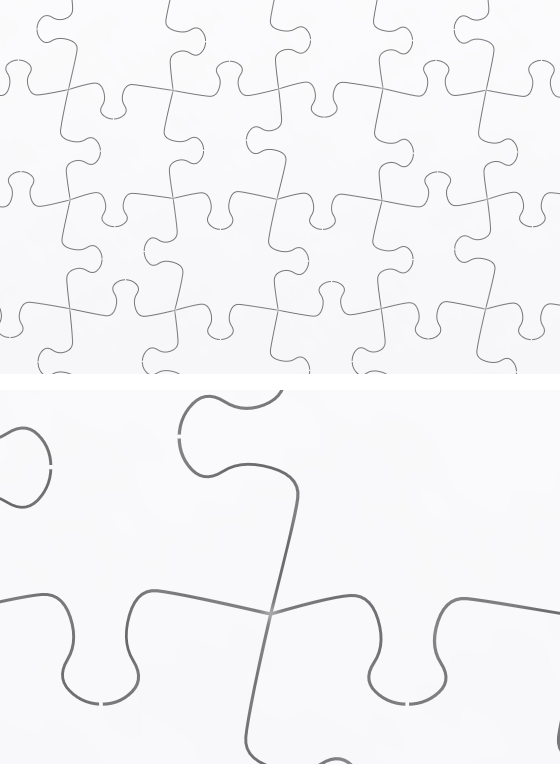
Top: the whole. Bottom: its middle third, enlarged.
Write a Shadertoy shader that draws this pattern.

```glsl
const vec2 CELL = vec2(0.2787, 0.2943);
const vec2 GRID_ORIGIN = vec2(-0.093, -0.122);
const int CURVE_STEPS = 7;

// One bit per column: 1 turns the tab up (rows) or right (columns).
const int TABS_UP[5] = int[5](0, 10, 17, 53, 63);
const int TABS_RIGHT[5] = int[5](104, 90, 118, 92, 0);

float hash(vec2 p) {
    return fract(sin(dot(p, vec2(127.1, 311.7))) * 4375.85);
}

float layeredSines(vec2 p) {
    return 0.5 * sin(p.x + 1.7 * sin(p.y * 0.8))
         + 0.3 * sin(p.y * 2.3 - p.x * 1.1)
         + 0.2 * sin(p.x * 4.7 + p.y * 3.9);
}

float segmentDistance(vec2 p, vec2 a, vec2 b) {
    vec2 ab = b - a;
    float t = clamp(dot(p - a, ab) / max(dot(ab, ab), 1e-8), 0.0, 1.0);
    return length(p - a - ab * t);
}

float bezierDistance(vec2 p, vec2 a, vec2 b, vec2 c) {
    float nearest = 1e3;
    vec2 from = a;
    for (int i = 1; i <= CURVE_STEPS; i++) {
        float t = float(i) / float(CURVE_STEPS);
        vec2 to = mix(mix(a, b, t), mix(b, c, t), t);
        nearest = min(nearest, segmentDistance(p, from, to));
        from = to;
    }
    return nearest;
}

// Cut along 0 < q.x < 1 with its tab toward +y, mirrored about the tab center.
float cutDistance(vec2 q, vec2 scale, float center, float reach, float skew) {
    float side = q.x < center ? -1.0 : 1.0;
    float span = side < 0.0 ? center : 1.0 - center;
    float dip = 0.052 + skew * side;
    vec2 p = vec2(abs(q.x - center), q.y);

    // Corner, shoulder, bend, neck, cheek, crown and its mirror.
    vec2 knots[7] = vec2[7](
        vec2(span, 0.0), vec2(0.25, -dip), vec2(0.12, -1.2 * dip),
        vec2(0.07, 0.33 * reach), vec2(0.142, 0.72 * reach),
        vec2(0.06, reach), vec2(-0.06, reach));

    float nearest = 1e3;
    vec2 from = knots[0];
    for (int i = 1; i < 6; i++) {
        vec2 to = 0.5 * (knots[i] + knots[i + 1]);
        nearest = min(nearest, bezierDistance(p * scale, from * scale, knots[i] * scale, to * scale));
        from = to;
    }

    // Small uncut bridge at the crown.
    float bridge = (0.011 - p.x) * scale.x;
    return p.y > 0.7 * reach ? max(nearest, bridge) : nearest;
}

float tabSign(int bits, float column) {
    return ((bits >> clamp(int(column), 0, 7)) & 1) == 1 ? 1.0 : -1.0;
}

float rowCut(vec2 g, vec2 id) {
    float turn = tabSign(TABS_UP[clamp(int(id.y), 0, 4)], id.x);
    float jitter = hash(id) - 0.5;
    vec2 q = (g - id) * vec2(1.0, turn);
    return cutDistance(q, CELL, 0.485 + 0.045 * turn + 0.025 * jitter,
                       0.265 + 0.02 * jitter, 0.012 * jitter);
}

float columnCut(vec2 g, vec2 id) {
    float turn = tabSign(TABS_RIGHT[clamp(int(id.y), 0, 4)], id.x);
    float jitter = hash(id + 19.0) - 0.5;
    vec2 q = (g - id).yx * vec2(1.0, turn);
    return cutDistance(q, CELL.yx, 0.485 - 0.045 * turn + 0.025 * jitter,
                       0.297 + 0.015 * jitter, 0.022 * turn);
}

void mainImage(out vec4 fragColor, in vec2 fragCoord) {
    vec2 p = fragCoord / iResolution.y;
    float pixel = 1.0 / iResolution.y;

    // Slightly uneven grid of pieces.
    vec2 g = (p - GRID_ORIGIN) / CELL;
    g += 0.01 * vec2(sin(g.y * 2.1 + g.x * 1.3), sin(g.x * 1.7 - g.y * 2.6));
    vec2 id = floor(g);

    float cut = min(min(rowCut(g, id), rowCut(g, id + vec2(0.0, 1.0))),
                    min(columnCut(g, id), columnCut(g, id + vec2(1.0, 0.0))));

    // Pale card with a faint mottled tone.
    vec3 card = mix(vec3(0.968, 0.966, 0.975), vec3(0.985, 0.982, 0.988), p.y);
    card += 0.002 * layeredSines(p * 23.0);

    // Grooves fade a little along their length and at the corners.
    float wear = layeredSines(p * 31.0);
    float corner = length((g - round(g)) * CELL);
    float halfWidth = 0.00135 + 0.00015 * wear;
    float coverage = clamp(0.5 + (halfWidth - cut) / pixel, 0.0, 1.0);
    coverage = min(coverage, 2.0 * halfWidth / pixel);
    coverage *= 1.0 - 0.3 * smoothstep(0.012, 0.0, corner);
    vec3 groove = vec3(0.47, 0.47, 0.48) + 0.07 * wear;

    fragColor = vec4(mix(card, groove, coverage), 1.0);
}
```
